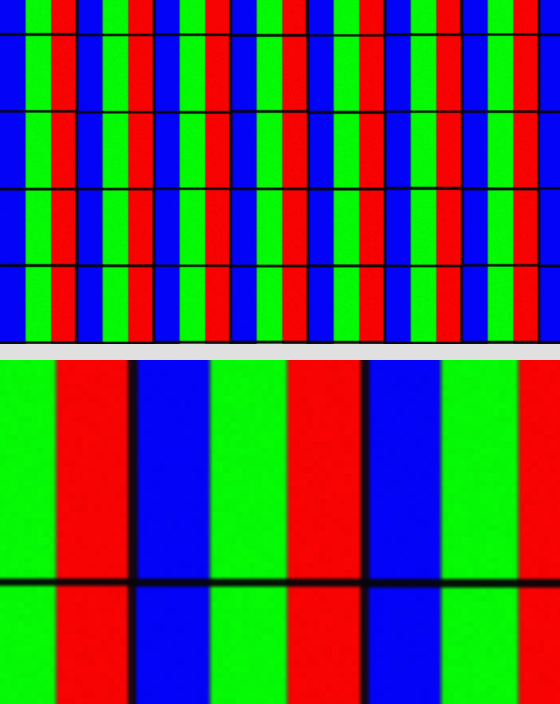
Top: the whole. Bottom: its middle third, enlarged.
Give the GLSL for this pattern, as a Shadertoy shader.

```glsl
// Square cells of blue, green and red upright bars, parted by thin dark lines.
// Cells come from floor and fract; a sine hash nudges each line segment
// and varies its weight, and soft seams blend neighbouring bars.

float hash(vec2 p) {
    return fract(sin(dot(p, vec2(127.1, 311.7))) * 43758.5453);
}

// Coverage of a line centred on zero
float lineMask(float distanceToLine, float halfWidth, float soft) {
    return 1.0 - smoothstep(halfWidth - soft, halfWidth + soft, abs(distanceToLine));
}

// Three bars with softened joins, x running over one cell
vec3 barColor(float x, float soft) {
    vec3 blue = vec3(0.01, 0.01, 0.98);
    vec3 green = vec3(0.02, 0.99, 0.02);
    vec3 red = vec3(0.98, 0.01, 0.01);
    vec3 color = mix(blue, green, smoothstep(0.332 - soft, 0.332 + soft, x));
    color = mix(color, red, smoothstep(0.667 - soft, 0.667 + soft, x));

    // Slight greyish dulling at the joins
    float seam = max(lineMask(x - 0.332, 0.008, soft), lineMask(x - 0.667, 0.008, soft));
    return mix(color, vec3(0.25, 0.3, 0.2), 0.35 * seam);
}

void mainImage(out vec4 fragColor, in vec2 fragCoord) {
    // About seven and a quarter cells across, four and a half down
    vec2 grid = fragCoord / iResolution.xy * vec2(7.27, 4.474) - vec2(0.0, 0.019);
    vec2 cell = floor(grid);
    vec2 edge = floor(grid + 0.5);
    float soft = max(0.013, 0.75 * 7.27 / iResolution.x);

    vec3 color = barColor(fract(grid.x), soft);

    // Faint mottling within the bars
    color *= 1.0 - 0.025 * hash(floor(grid * 36.0));

    // Upright line segments, one per row, absent at the left border
    vec2 uprightId = vec2(edge.x, cell.y);
    float uprightShift = 0.012 * (hash(uprightId) - 0.5) - 0.002;
    float uprightWidth = 0.017 + 0.006 * hash(uprightId + 17.0);
    float upright = lineMask(grid.x - edge.x - uprightShift, uprightWidth, soft);
    upright *= step(0.5, edge.x);

    // Level line segments, one per column
    vec2 levelId = vec2(cell.x, edge.y);
    float levelShift = 0.014 * (hash(levelId + 41.0) - 0.5);
    float levelWidth = 0.015 + 0.005 * hash(levelId + 73.0);
    float level = lineMask(grid.y - edge.y - levelShift, levelWidth, soft);

    color = mix(color, vec3(0.07, 0.03, 0.06), 0.95 * upright);
    color = mix(color, vec3(0.02, 0.02, 0.03), 0.95 * level);
    fragColor = vec4(color, 1.0);
}
```
